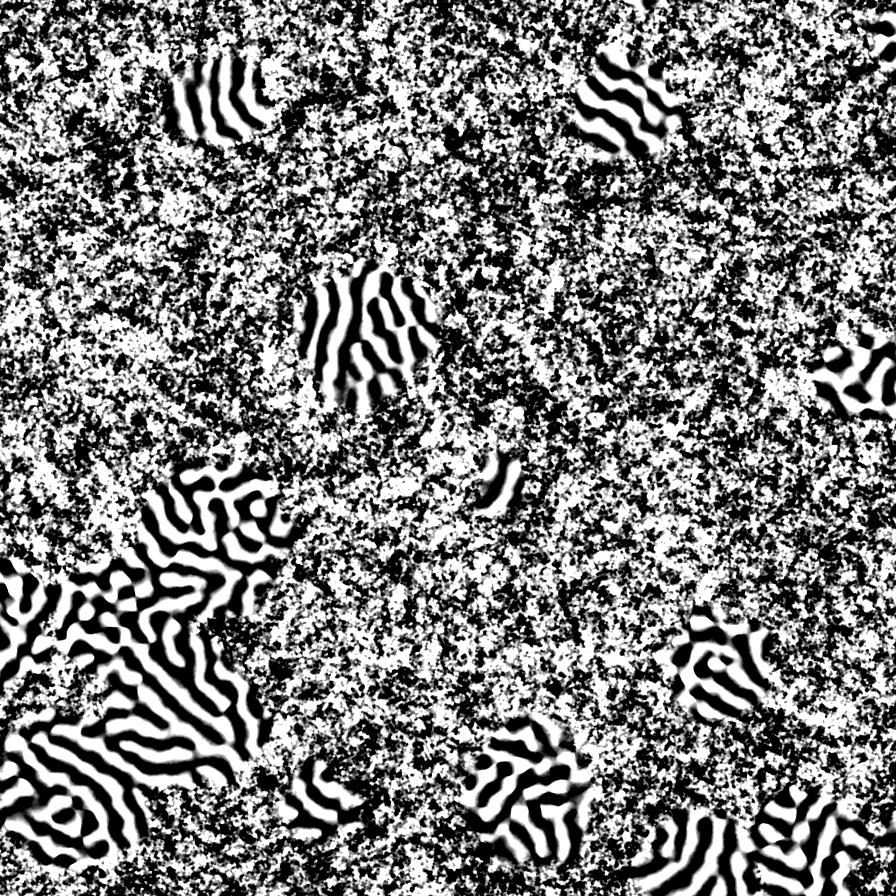
Give the GLSL for this pattern, as a Shadertoy shader.

```glsl
// Black and white labyrinth stripes that surface in patches from a sea of grain.
// Stripes are a sum of oriented wave packets, grain is layered value noise;
// a mask of ragged scattered discs blends both before one soft threshold.

float hash(vec2 p) {
    vec3 q = fract(vec3(p.xyx) * 0.1031);
    q += dot(q, q.yzx + 33.33);
    return fract((q.x + q.y) * q.z);
}

vec2 hash2(vec2 p) {
    return vec2(hash(p + 17.3), hash(p + 71.9));
}

// Smooth value noise in -1..1
float noise(vec2 p) {
    vec2 i = floor(p), f = fract(p);
    f = f * f * (3.0 - 2.0 * f);
    float low = mix(hash(i), hash(i + vec2(1, 0)), f.x);
    float high = mix(hash(i + vec2(0, 1)), hash(i + vec2(1, 1)), f.x);
    return 2.0 * mix(low, high, f.y) - 1.0;
}

// Rotated lattice hides the grid direction of the noise
float layer(vec2 p, float scale, float angle) {
    float c = cos(angle), s = sin(angle);
    return noise(mat2(c, s, -s, c) * p * scale + 40.0 * angle);
}

// Wave packets of one wavelength whose direction drifts across the canvas
float stripes(vec2 p) {
    const float cellSize = 0.043;
    const float wavelength = 0.0265;
    vec2 q = p / cellSize, home = floor(q), wave = vec2(0);
    for (int y = -2; y <= 2; y++)
    for (int x = -2; x <= 2; x++) {
        vec2 cell = home + vec2(x, y);
        vec2 d = q - cell - hash2(cell);
        float angle = 4.5 * noise(cell * cellSize * 5.0 + 9.0)
                    + 1.1 * (hash(cell + 5.7) - 0.5);
        float phase = 6.2832 * (dot(d, vec2(cos(angle), sin(angle))) * cellSize / wavelength
                    + hash(cell + 31.1));
        wave += exp(-1.5 * dot(d, d)) * vec2(cos(phase), sin(phase));
    }
    return wave.x / (0.25 + 0.75 * length(wave));
}

// Scattered discs with ragged rims: 1 inside, 0 outside
float patches(vec2 p) {
    const float count = 6.0;
    vec2 q = p * count, home = floor(q);
    float inside = -1.0;
    for (int y = -1; y <= 1; y++)
    for (int x = -1; x <= 1; x++) {
        vec2 cell = home + vec2(x, y);
        if (hash(cell + 3.3) > 0.53) continue;
        vec2 centre = cell + 0.1 + 0.8 * hash2(cell + 8.0);
        float radius = mix(0.14, 0.54, sqrt(hash(cell + 50.5)));
        inside = max(inside, radius - length(q - centre));
    }
    inside += 0.09 * layer(p, 30.0, 0.4) + 0.04 * layer(p, 80.0, 1.2);
    return smoothstep(-0.05, 0.06, inside);
}

void mainImage(out vec4 fragColor, in vec2 fragCoord) {
    vec2 p = fragCoord / min(iResolution.x, iResolution.y);

    // Grain: fine speckle over coarser lumps
    float lumps = 0.6 * layer(p, 85.0, 0.7) + 0.4 * layer(p, 33.0, 1.9);
    float grain = layer(p, 230.0, 0.5) + 0.7 * layer(p, 400.0, 1.1) + lumps;

    // Stripes with slightly bumpy rims
    vec2 bump = vec2(layer(p, 75.0, 0.3), layer(p, 75.0, 2.4));
    float bands = stripes(p + 0.003 * bump);

    float field = mix(grain + 0.32 * bands,
                      1.25 * bands + 0.12 * grain,
                      patches(p)) - 0.025;

    // Soft threshold keeps grey rims between black and white
    float tone = clamp(0.5 + field / 1.02, 0.0, 1.0);
    fragColor = vec4(vec3(tone), 1.0);
}
```
